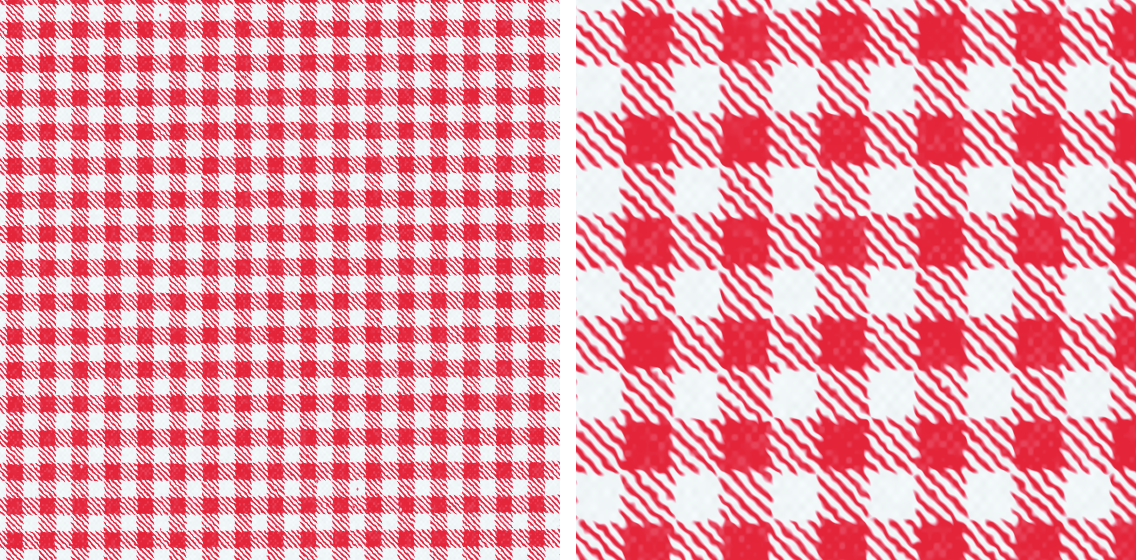
Left, the full canvas; right, a detail of the centre.
Write a WebGL 2 fragment shader that draws this texture.

```glsl
#version 300 es
precision highp float;
// Red and white gingham cloth with twill-striped half tones and a slightly worn print.

uniform vec2 u_resolution;
out vec4 fragColor;

const vec2  REPEATS      = vec2(17.17, 16.46);   // checks across and up
const vec2  OFFSET       = vec2(0.047, -0.074);  // shift of the grid, in checks
const float TILT         = 0.004;                // rise of the rows across the cloth
const float BAND_HALF    = 0.250;                // half width of a red band, in checks
const float BAND_SOFT    = 0.028;                // softness of band edges, in checks
const float STRIPES      = 6.0;                  // diagonal stripes per check
const float STRIPE_HALF  = 0.222;                // half width of a stripe, in stripe periods
const float STRIPE_SOFT  = 0.15;
const float TOOTH        = 0.022;                // jagged band edges, in checks
const float WOBBLE       = 0.040;                // ragged bleeding of the ink, in checks
const vec2  THREADS      = vec2(250.0, 215.0);   // threads across and up
const float SPECK_GRID   = 26.0;
const float SPECK_CHANCE = 0.02;
const vec3  WHITE        = vec3(0.943, 0.967, 0.970);
const vec3  RED          = vec3(0.893, 0.140, 0.222);
const vec3  FADED_RED    = vec3(0.915, 0.330, 0.420);
const vec3  BLEED_TINT   = vec3(0.010, 0.000, 0.040);  // cooler tone of half-inked cloth
const float TAU          = 6.2831853;

float hash(vec2 p) {
    vec3 q = fract(p.xyx * vec3(0.1031, 0.1030, 0.0973));
    q += dot(q, q.yzx + 33.33);
    return fract((q.x + q.y) * q.z);
}

float noise(vec2 p) {
    vec2 i = floor(p), f = fract(p);
    f = f * f * (3.0 - 2.0 * f);
    return mix(mix(hash(i), hash(i + vec2(1, 0)), f.x),
               mix(hash(i + vec2(0, 1)), hash(i + vec2(1, 1)), f.x), f.y);
}

// Soft coverage of a line of the given half width, centred in each unit.
float line(float x, float halfWidth, float soft) {
    return 1.0 - smoothstep(halfWidth - soft, halfWidth + soft, abs(fract(x) - 0.5));
}

// Rare small flecks where the print is missing or spilt.
float specks(vec2 uv) {
    vec2 p = uv * SPECK_GRID, id = floor(p);
    vec2 centre = 0.2 + 0.6 * vec2(hash(id + 11.0), hash(id + 47.0));
    float radius = mix(0.04, 0.08, hash(id + 83.0));
    float d = length((fract(p) - centre) * vec2(1.2, 0.8));
    return step(hash(id + 5.0), SPECK_CHANCE) * (1.0 - smoothstep(radius * 0.5, radius * 1.4, d));
}

// Amount of red ink: solid where bands cross, striped where only one runs.
float gingham(vec2 check, vec2 thread, vec2 pixel) {
    vec2 ragged = WOBBLE * (vec2(noise(thread * 0.9), noise(thread * 0.9 + 71.0)) - 0.5);
    vec2 p = check + ragged;
    float diagonal = (p.x + p.y) * STRIPES;
    float tooth = -TOOTH * cos(TAU * diagonal);
    vec2 soft = max(vec2(BAND_SOFT), 0.6 * pixel);
    float warp = line(p.x, BAND_HALF + tooth, soft.x);
    float weft = line(p.y, BAND_HALF + tooth, soft.y);
    float stripe = line(diagonal, STRIPE_HALF, max(STRIPE_SOFT, 0.5 * STRIPES * length(pixel)));
    return mix(warp * weft, max(warp, weft), stripe);
}

void main() {
    vec2 uv = gl_FragCoord.xy / u_resolution;
    vec2 level = vec2(uv.x, uv.y - TILT * uv.x);
    vec2 thread = level * THREADS;
    float ink = gingham(level * REPEATS + OFFSET, thread, REPEATS / u_resolution);
    ink = mix(ink, 1.0 - ink, 0.8 * specks(uv));

    // Woven relief and patchy fading of the dye
    float weave = 0.5 + 0.22 * cos(TAU * thread.x * 0.5) * cos(TAU * thread.y * 0.5)
                + 0.7 * (noise(thread) - 0.5);
    float patches = noise(uv * 9.0) * 0.6 + noise(uv * 34.0) * 0.4;
    float fade = 0.65 * smoothstep(0.40, 0.95, weave) + 0.20 * (patches - 0.4);
    vec3 dye = mix(RED, FADED_RED, clamp(fade, 0.0, 1.0));
    vec3 cloth = WHITE + 0.035 * (weave - 0.5);

    vec3 color = mix(cloth, dye, ink) + BLEED_TINT * 4.0 * ink * (1.0 - ink);
    fragColor = vec4(color, 1.0);
}
```
